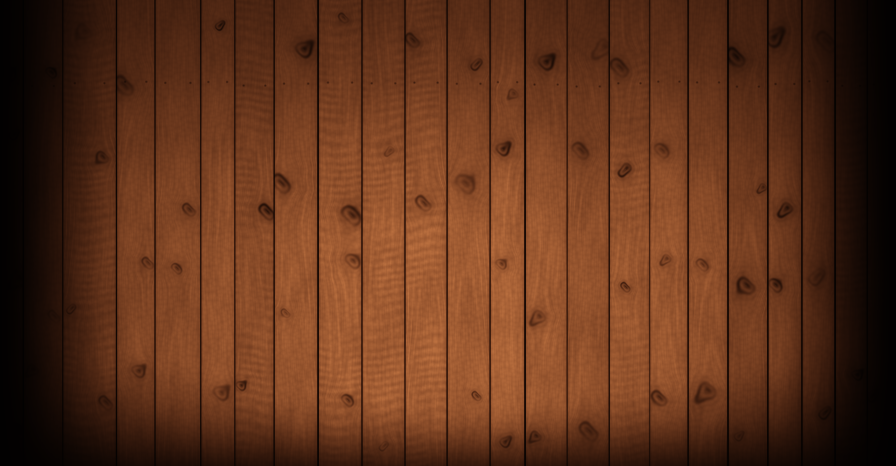
This texture is drawn by a Shadertoy shader. Its source:

```glsl
// Dark stained wooden planks, upright, in a warm pool of light with black sides.
// Each plank gets hashed tone, knots and nails; its grain is layered sines bent
// around the knots, with stretched cellular noise for fibres and stains.

const int SEAMS = 24;
const float seams[SEAMS] = float[](
    0.0, .026, .070, .130, .173, .224, .262, .306, .355, .404, .452, .499,
    .547, .586, .633, .680, .725, .768, .8125, .857, .895, .932, .968, 1.0);

float hash(vec2 p) {
    vec3 q = fract(vec3(p.xyx) * .1031);
    q += dot(q, q.yzx + 33.33);
    return fract((q.x + q.y) * q.z);
}

// Distance to the nearest scattered cell point.
float cellular(vec2 p) {
    vec2 cell = floor(p);
    float nearest = 4.0;
    for (int j = -1; j <= 1; j++)
    for (int i = -1; i <= 1; i++) {
        vec2 c = cell + vec2(i, j);
        vec2 d = c + vec2(hash(c), hash(c + 57.0)) - p;
        nearest = min(nearest, dot(d, d));
    }
    return sqrt(nearest);
}

// Darkness of the knots; also bends the grain coordinate around them.
float knots(vec2 p, float id, float halfWidth, inout float grainX) {
    const float spacing = .25;
    float row = floor(p.y / spacing), dark = 0.0;
    for (int j = -1; j <= 1; j++) {
        vec2 key = vec2(id * 3.0 + 5.0, row + float(j) + 20.0);
        if (hash(key + 71.0) > .58) continue;
        vec2 centre = vec2((hash(key) - .5) * 1.4 * halfWidth,
                           (row + float(j) + .15 + .7 * hash(key + 13.0)) * spacing);
        float radius = mix(.009, .020, pow(hash(key + 31.0), 1.5));
        float strength = mix(.35, 1.0, hash(key + 43.0));
        float turn = 6.28 * hash(key + 5.0);
        vec2 d = (p - centre) / radius;
        vec2 w = d + .22 * sin(d.yx * 2.3 + turn);
        float r = length(mat2(cos(turn), sin(turn), -sin(turn), cos(turn)) * w * vec2(1.0, .85) * vec2(1.0, 1.1));
        grainX -= d.x * radius * .85 * exp(-r * r * .14);
        // The rim is heavier on one side, like a crack around the knot.
        float lopsided = .6 + .4 * sin(atan(w.y, w.x) + turn);
        float rim = exp(-pow((r - .9) * 4.0, 2.0)) * lopsided;
        float heart = exp(-dot(w - .2, w - .2) * 5.0);
        float halo = exp(-r * r * .4) * (.24 + .05 * sin(r * 9.0));
        dark = max(dark, strength * (.5 * rim + .42 * heart + halo));
    }
    return min(dark, .8);
}

// Brightness of the light pool over the unit canvas.
float lightPool(vec2 uv) {
    float dx = uv.x - .51;
    float side = smoothstep(-.005, .155, min(uv.x, 1.0 - uv.x));
    float broad = .615 * exp(-2.3 * dx * dx);
    float bottom = smoothstep(-.09, .15 + .8 * dx * dx, uv.y);
    float top = 1.0 - .48 * smoothstep(.45, 1.06, uv.y);
    return side * broad * bottom * top;
}

void mainImage(out vec4 fragColor, in vec2 fragCoord) {
    vec2 uv = fragCoord / iResolution.xy;
    float aspect = iResolution.x / iResolution.y;
    float pixel = 1.0 / iResolution.y;

    // Find the plank under this point.
    float left = 0.0, right = 1.0, id = 0.0;
    for (int i = 0; i < SEAMS - 1; i++) {
        if (uv.x >= seams[i]) {
            left = seams[i];
            right = seams[i + 1];
            id = float(i);
        }
    }
    float halfWidth = .5 * (right - left) * aspect;
    vec2 p = vec2((uv.x - .5 * (left + right)) * aspect, uv.y);
    float seed = hash(vec2(id, 4.0));
    float kind = hash(vec2(id, 9.0));

    // Grain: straight lines or pointed arches, wavering along the plank.
    float grainX = p.x;
    float knotDark = knots(p, id, halfWidth, grainX);
    grainX += .006 * sin(p.y * 7.0 + seed * 20.0) + .002 * sin(p.y * 23.0 + seed * 50.0);
    float arches = 9000.0 * grainX * grainX + 30.0 * p.y;
    float lines = 300.0 * grainX + 5.0 * sin(p.y * 3.0 + seed * 9.0);
    float phase = kind > .5 ? arches : lines;
    float ring = pow(.5 + .5 * sin(phase + 1.5 * sin(p.y * 9.0 + seed * 30.0)), 4.0);
    float fibre = cellular(vec2(grainX * 230.0, p.y * 16.0) + id * 19.0) - .5;
    float stain = cellular(vec2(p.x * 16.0, p.y * 7.0) + id * 37.0) - .5;
    float speckle = cellular(vec2(p.x * 90.0, p.y * 110.0) + id * 41.0) - .5;
    float patches = smoothstep(.2, .8, cellular(vec2(p.x * 18.0, p.y * 5.0) + id * 53.0));

    float tone = .93 + .13 * seed;
    tone *= 1.0 + .09 * patches * (ring - .25) - .09 * fibre - .13 * stain - .10 * speckle;

    // Faint, broken saw marks run across a few of the planks.
    float sawn = smoothstep(.6, .8, hash(vec2(id, 17.0))) * (1.0 - patches);
    tone *= 1.0 + .05 * sawn * sin(p.y * 330.0 + 3.0 * sin(p.y * 31.0) + 2.0 * sin(p.x * 40.0 + id));
    tone *= 1.0 - knotDark;

    // A pair of nail heads near the top of each plank.
    vec2 nail = vec2(abs(p.x) - .55 * halfWidth, p.y - .82 - .012 * (seed - .5));
    tone *= 1.0 - .45 * (1.0 - smoothstep(.002 - pixel, .002 + pixel, length(nail)));

    // Thin dark seams of uneven depth, with a soft shadow and a lit edge.
    float edge = halfWidth - abs(p.x);
    float depth = mix(.5, .95, hash(vec2(id + step(0.0, p.x), 23.0)));
    tone *= 1.0 - depth * (1.0 - smoothstep(.0006, .0012 + .7 * pixel, edge));
    tone *= 1.0 - .2 * depth * exp(-edge * 170.0);
    tone += .05 * exp(-pow((p.x + halfWidth - .007) * 350.0, 2.0));

    // Warm stain: deeper and redder as the light falls away.
    float red = max(lightPool(uv) * tone, 0.0);
    vec3 colour = red * vec3(1.0, .42 + .25 * red, .18 + .22 * red);
    fragColor = vec4(colour + vec3(.008, .003, .002), 1.0);
}
```
